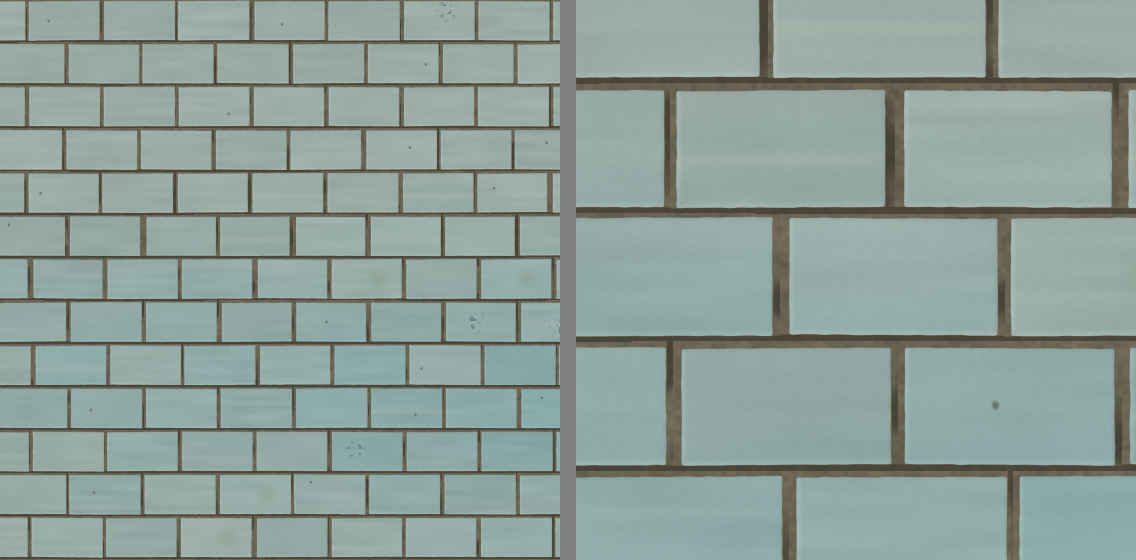
Left, the full canvas; right, a detail of the centre.
Write a WebGL 2 fragment shader that draws this texture.

```glsl
#version 300 es
precision highp float;

uniform vec2 u_resolution;
out vec4 fragColor;

float hash(vec2 p) {
    vec3 q = fract(vec3(p.xyx) * 0.1031);
    q += dot(q, q.yzx + 33.33);
    return fract((q.x + q.y) * q.z);
}

float noise(vec2 p) {
    vec2 i = floor(p), f = fract(p);
    f = f * f * (3.0 - 2.0 * f);
    return mix(mix(hash(i), hash(i + vec2(1, 0)), f.x),
               mix(hash(i + vec2(0, 1)), hash(i + vec2(1, 1)), f.x), f.y);
}

float roundedBox(vec2 p, vec2 halfSize, float radius) {
    vec2 d = abs(p) - halfSize + radius;
    return length(max(d, 0.0)) + min(max(d.x, d.y), 0.0) - radius;
}

vec3 groutColor(vec2 p, vec2 q, vec2 halfSize) {
    float grain = noise(p * 330.0) * 0.6 + noise(p * 90.0) * 0.4;
    vec3 color = mix(vec3(0.36, 0.34, 0.28), vec3(0.47, 0.44, 0.36), grain);
    // Shade below each tile and patchy dirt beside it
    float below = smoothstep(-0.0003, 0.0006, q.y - halfSize.y);
    float beside = smoothstep(0.0, 0.001, q.x - halfSize.x);
    float dirt = smoothstep(0.3, 0.75, noise(p * vec2(70.0, 45.0) + 9.0));
    return mix(color, vec3(0.23, 0.21, 0.17), max(below * 0.65, beside * dirt * 0.7));
}

vec3 glazeColor(vec2 p, vec2 q, vec2 halfSize, vec2 id) {
    // Sage at the top, bluer towards the lower middle
    float band = smoothstep(0.3, 0.68, p.y) * (1.0 - 0.6 * smoothstep(0.76, 0.94, p.y));
    float blue = band * (0.35 + 0.3 * p.x) + (hash(id + 3.0) - 0.5) * (0.12 + 0.5 * band);
    vec3 color = mix(vec3(0.605, 0.675, 0.65), vec3(0.515, 0.66, 0.665), clamp(blue, 0.0, 1.0));
    color += (hash(id + 17.0) - 0.5) * 0.025;

    // Soft horizontal streaks and clouds in the glaze
    vec2 shift = id * 7.3;
    float streak = noise(vec2(p.x * 12.0, p.y * 120.0) + shift) - 0.5;
    float cloud = noise(p * vec2(22.0, 34.0) + shift) - 0.5;
    color += streak * mix(0.015, 0.045, hash(id + 29.0)) + cloud * 0.02;
    color += (noise(p * 400.0) - 0.5) * 0.012;
    float glow = smoothstep(0.9, 1.0, hash(id + 41.0)) * exp(-pow((q.y - 0.006) / 0.004, 2.0));
    color = mix(color, vec3(0.68, 0.72, 0.66), glow * 0.45);

    // Occasional stain, scuff and speck
    float stain = step(0.96, hash(id + 53.0)) * smoothstep(0.025, 0.0, length(q - vec2(0.02, 0.0)));
    color = mix(color, vec3(0.55, 0.63, 0.54), stain * 0.6);
    vec2 spot = (vec2(hash(id + 61.0), hash(id + 67.0)) - 0.5) * halfSize * 1.5;
    float scuff = step(0.95, hash(id + 71.0)) * smoothstep(0.025, 0.005, length(q - spot));
    color = mix(color, vec3(0.38, 0.42, 0.4), scuff * smoothstep(0.68, 0.85, noise(p * 210.0)) * 0.7);
    float speck = step(0.86, hash(id + 79.0)) * smoothstep(0.0032, 0.0008, length((q - spot) * vec2(1.0, 0.8)));
    color = mix(color, vec3(0.38, 0.39, 0.36), speck * 0.75);

    // Pale bevel along the left and bottom, duller rim elsewhere
    float left = smoothstep(0.004, 0.001, q.x + halfSize.x);
    float bottom = smoothstep(0.004, 0.001, halfSize.y - q.y);
    float rim = smoothstep(0.003, 0.0, min(halfSize.x - q.x, halfSize.y + q.y));
    return color + 0.035 * max(left, bottom) - 0.025 * rim;
}

void main() {
    vec2 p = gl_FragCoord.xy / u_resolution;
    p.y = 1.0 - p.y;

    // Thirteen courses in running bond, each laid slightly off
    float rowPos = p.y * 13.0 + 0.02 + (noise(vec2(p.x * 5.0, floor(p.y * 13.0))) - 0.5) * 0.015;
    float row = floor(rowPos);
    float start = mix(0.05, 0.118, mod(row, 2.0)) + 0.006 * smoothstep(4.0, 7.0, row);
    float colPos = (p.x - start - (hash(vec2(row, 5.0)) - 0.5) * 0.007) / 0.1337;
    vec2 id = vec2(floor(colPos), row) + 20.0;

    // Tile outline with small differences in size, place and tilt
    vec2 q = (fract(vec2(colPos, rowPos)) - 0.5) * vec2(0.1337, 1.0 / 13.0);
    q.x += (hash(id + 83.0) - 0.5) * 0.0025;
    q.y += q.x * (hash(id + 89.0) - 0.5) * 0.018;
    vec2 halfSize = vec2(0.0638, 0.0353) - vec2(0.0012, 0.0007) * hash(id + 97.0);
    halfSize.x -= 0.001 * exp(-pow((row - 5.5) / 1.5, 2.0));
    float dist = roundedBox(q, halfSize, 0.0014) + (noise(p * 160.0) - 0.5) * 0.0006;

    float pixel = 1.0 / min(u_resolution.x, u_resolution.y);
    float tile = 1.0 - smoothstep(-0.7 * pixel, 0.7 * pixel, dist);
    vec3 color = mix(groutColor(p, q, halfSize), glazeColor(p, q, halfSize, id), tile);
    fragColor = vec4(color, 1.0);
}
```
